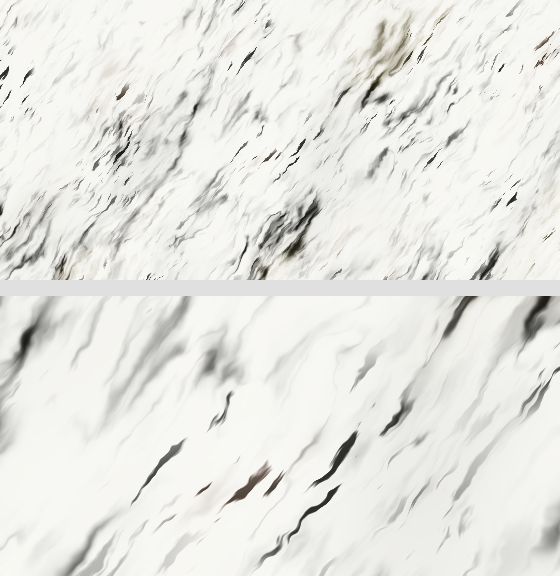
Top: the whole. Bottom: its middle third, enlarged.
Write a Shadertoy shader that draws this texture.

```glsl
const vec3 WHITE = vec3(0.972, 0.971, 0.955);
const vec3 CHARCOAL = vec3(0.07, 0.07, 0.06);
const vec3 OLIVE = vec3(0.40, 0.34, 0.14);
const vec3 RUST = vec3(0.38, 0.23, 0.14);
const float VEIN_ANGLE = 0.92;

vec2 hash22(vec2 p) {
    vec3 h = fract(p.xyx * vec3(0.1031, 0.1030, 0.0973));
    h += dot(h, h.yzx + 33.33);
    return fract((h.xx + h.yz) * h.zy) * 2.0 - 1.0;
}

// Gradient noise centred on zero
float noise(vec2 p) {
    vec2 i = floor(p), f = p - i;
    vec2 s = f * f * f * (f * (f * 6.0 - 15.0) + 10.0);
    vec2 e = vec2(1.0, 0.0);
    float low = mix(dot(hash22(i), f), dot(hash22(i + e.xy), f - e.xy), s.x);
    float high = mix(dot(hash22(i + e.yx), f - e.yx), dot(hash22(i + e.xx), f - e.xx), s.x);
    return mix(low, high, s.y);
}

float fbm(vec2 p, int octaves) {
    float sum = 0.0, amplitude = 1.0;
    for (int i = 0; i < octaves; i++) {
        sum += amplitude * noise(p);
        p = mat2(1.99, 0.12, -0.12, 1.99) * p + 17.3;
        amplitude *= 0.5;
    }
    return sum;
}

// Smooth patches where noise exceeds a threshold
float patches(vec2 p, float from, float to) {
    return smoothstep(from, to, fbm(p, 2));
}

// Crisp broken line along a noise contour, with a grainy shadow on one side
float vein(vec2 q, float scale, float seed, float shadow, float grain) {
    float n = fbm(q * vec2(0.95, 4.0) * scale + seed, 4);
    float swell = patches(q * vec2(3.0, 11.0) * scale + seed * 2.0, -0.15, 0.3);
    float width = max(mix(0.014, 0.065, swell), 0.5 * fwidth(n));
    float core = exp(-n * n / (width * width)) * mix(0.15, 1.0, swell);
    float side = n > 0.0 ? exp(-n / 0.14) : exp(n / 0.03);
    return core * (0.5 + 0.8 * grain) + shadow * side * grain;
}

void mainImage(out vec4 fragColor, in vec2 fragCoord) {
    vec2 p = fragCoord / iResolution.y;
    float c = cos(VEIN_ANGLE), s = sin(VEIN_ANGLE);

    // x runs along the veins, y across them
    vec2 q = vec2(c * p.x + s * p.y, s * p.x - c * p.y) + 5.0;
    q.y += 0.045 * fbm(p * 3.0 + 4.0, 2) + 0.012 * fbm(p * 14.0, 3);
    q.y += 0.004 * fbm(p * 48.0 + 9.0, 2);
    q.x += 0.04 * fbm(p * 5.0 + 31.0, 2);

    // Veined bands between open white areas
    float band = patches(q * vec2(0.8, 2.3) + 2.7, -0.17, 0.22);

    // Faint clouds, brushed haze and fine streaky grain
    float cloud = patches(q * vec2(1.6, 4.0) + 8.0, -0.2, 0.45);
    float brushed = smoothstep(-0.05, 0.5, fbm(q * vec2(4.0, 18.0) + 3.0, 4));
    float grain = smoothstep(-0.22, 0.38, fbm(q * vec2(9.0, 38.0) + 27.0, 4));
    float ink = 0.02 * cloud + band * (0.05 * cloud + 0.20 * brushed * grain);

    // Veins from broad to hairline
    float scale = 1.0, strength = 1.7;
    for (int i = 0; i < 3; i++) {
        float seed = 11.7 * float(i) + 6.0;
        float local = patches(q * vec2(1.5, 3.6) * sqrt(scale) + seed * 3.0, -0.14, 0.26);
        float amount = local * mix(0.16, 1.0, band);
        ink += strength * amount * vein(q, scale, seed, 0.24, grain);
        scale *= 1.9;
        strength *= 0.72;
    }

    // Thin scratches inside the bands
    float torn = patches(q * vec2(2.4, 6.5) + 61.0, -0.05, 0.3);
    float scratch = smoothstep(0.16, 0.42, fbm(q * vec2(9.0, 50.0) + 83.0, 4));
    ink += 0.75 * scratch * torn * mix(0.15, 1.0, band);

    // Short dark flecks in scattered clusters
    float cluster = patches(q * vec2(2.6, 4.5) + 41.0, 0.08, 0.34);
    float fleck = smoothstep(0.24, 0.40, fbm(q * vec2(8.0, 52.0) + 19.0, 4));
    ink += 1.3 * fleck * cluster;

    // Mineral stains colour some of the veins
    float olive = patches(q * vec2(1.3, 3.0) + 53.0, 0.04, 0.32);
    float rust = patches(q * vec2(1.8, 4.2) + 71.0, 0.18, 0.42);
    float soft = exp(-0.7 * ink);
    vec3 pigment = mix(CHARCOAL, OLIVE, olive * soft);
    pigment = mix(pigment, RUST, rust * soft);
    ink += 0.16 * (olive + rust) * brushed * grain;

    float cover = 1.0 - exp(-ink * (0.8 + 0.6 * ink));
    fragColor = vec4(mix(WHITE, pigment, cover), 1.0);
}
```
